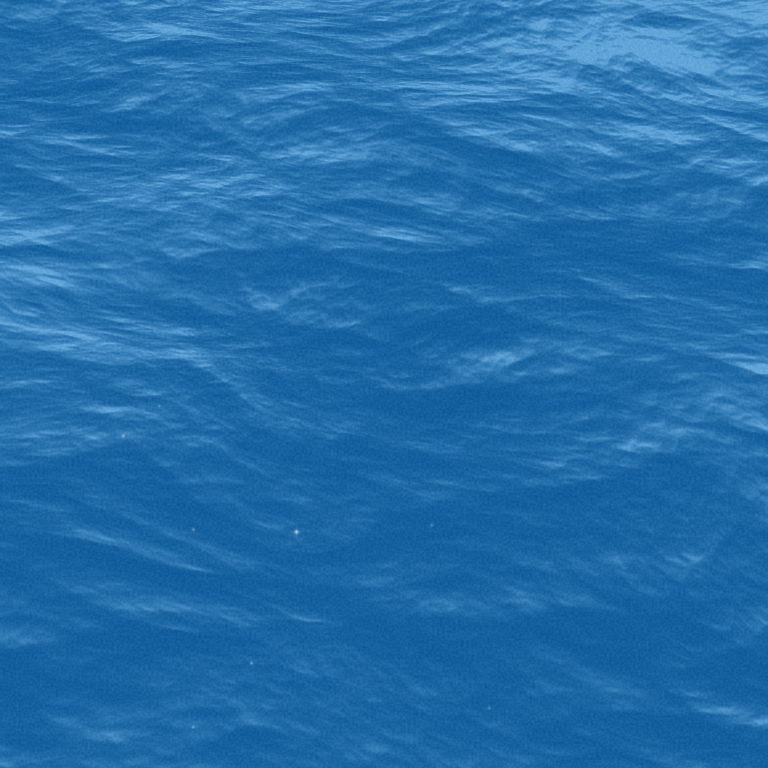
Give the GLSL for this texture, as a Shadertoy shader.

```glsl
// Open blue sea seen obliquely from above, with small wind waves and few glints.
// Ridged gradient noise on a receding plane gives the waves; their slope along
// the view direction blends deep water into pale reflected sky.

const vec3 DEEP_WATER = vec3(0.065, 0.365, 0.608);
const vec3 PALE_SKY = vec3(0.33, 0.60, 0.81);
const vec3 GLINT_WHITE = vec3(0.96, 0.97, 0.90);
const int WAVE_OCTAVES = 6;
const int GLINT_COUNT = 8;

float hash(vec2 p) {
    vec3 q = fract(vec3(p.xyx) * 0.1031);
    q += dot(q, q.yzx + 33.33);
    return fract((q.x + q.y) * q.z);
}

mat2 rotation(float angle) {
    float c = cos(angle), s = sin(angle);
    return mat2(c, s, -s, c);
}

// Dot product of a lattice corner's random unit gradient with the offset to it
float cornerValue(vec2 cell, vec2 corner, vec2 f) {
    float angle = 6.2832 * hash(cell + corner);
    return dot(vec2(cos(angle), sin(angle)), f - corner);
}

float gradientNoise(vec2 p) {
    vec2 cell = floor(p), f = p - cell;
    vec2 s = f * f * f * (f * (f * 6.0 - 15.0) + 10.0);
    float low = mix(cornerValue(cell, vec2(0, 0), f), cornerValue(cell, vec2(1, 0), f), s.x);
    float high = mix(cornerValue(cell, vec2(0, 1), f), cornerValue(cell, vec2(1, 1), f), s.x);
    return mix(low, high, s.y);
}

// Canvas position to a plane receding upwards; crests tilt in the foreground
vec2 seaPlane(vec2 uv) {
    float y = uv.y + 0.18 * uv.x * (1.0 - uv.y);
    float depth = 1.0 / (2.3 - y);
    return vec2((uv.x - 0.5) * depth * 5.4, depth * 24.0) + 40.0;
}

// Sum of sharp-crested waves, each octave turned a little differently
float waveHeight(vec2 p, float crestSoftness) {
    float height = 0.0, amplitude = 1.0, frequency = 1.0;
    for (int i = 0; i < WAVE_OCTAVES; i++) {
        float k = float(i);
        vec2 q = rotation(0.4 * sin(k * 2.4 + 0.6)) * p * frequency + k * 17.3;
        float n = gradientNoise(q);
        height -= amplitude * sqrt(n * n + crestSoftness * crestSoftness);
        amplitude *= 0.5;
        frequency *= 1.8;
    }
    return height;
}

// Slope of the water away from the viewer
float waveSlope(vec2 p, float crestSoftness) {
    vec2 reach = vec2(0.0, 0.012);
    float rise = waveHeight(p + reach, crestSoftness) - waveHeight(p - reach, crestSoftness);
    return rise / (2.0 * reach.y);
}

// Small round sparkle with short cross rays
float sparkle(vec2 offset, float radius) {
    vec2 d = abs(offset) / radius;
    float core = exp(-dot(d, d));
    float rays = exp(-0.8 * (d.x + d.y) - 2.5 * min(d.x, d.y));
    return core + 0.35 * rays;
}

float glints(vec2 uv) {
    float sum = 0.0;
    for (int i = 0; i < GLINT_COUNT; i++) {
        float k = float(i);
        vec2 centre = vec2(0.12, 0.04) + vec2(0.54, 0.48) * vec2(hash(vec2(k, 3.7)), hash(vec2(k, 9.2)));
        float power = pow(hash(vec2(k, 21.4)), 2.0);
        sum += (0.2 + 0.8 * power) * sparkle(uv - centre, mix(0.0018, 0.0042, power));
    }
    return min(sum, 1.0);
}

void mainImage(out vec4 fragColor, in vec2 fragCoord) {
    vec2 uv = fragCoord / iResolution.xy;
    vec2 p = seaPlane(uv);

    // Bend the crests, then find the broad light and dark areas
    p += 0.4 * vec2(gradientNoise(p * 0.7), gradientNoise(p * 0.7 + 31.5));
    float patches = gradientNoise(p * vec2(0.6, 0.4) + 8.4);

    // Far sides of waves mirror the sky, near sides show deep water
    float tone = -0.55 * waveSlope(p, 0.025) + 1.5 * patches + 1.5 * (uv.y - 0.5);
    float sky = 0.23 * exp(1.2 * tone);
    sky = min(sky / (1.0 + 0.35 * sky), 1.2);

    vec3 color = mix(DEEP_WATER, PALE_SKY, sky);
    color += 0.05 * gradientNoise(uv * 290.0);
    color = mix(color, GLINT_WHITE, glints(uv));
    fragColor = vec4(color, 1.0);
}
```
